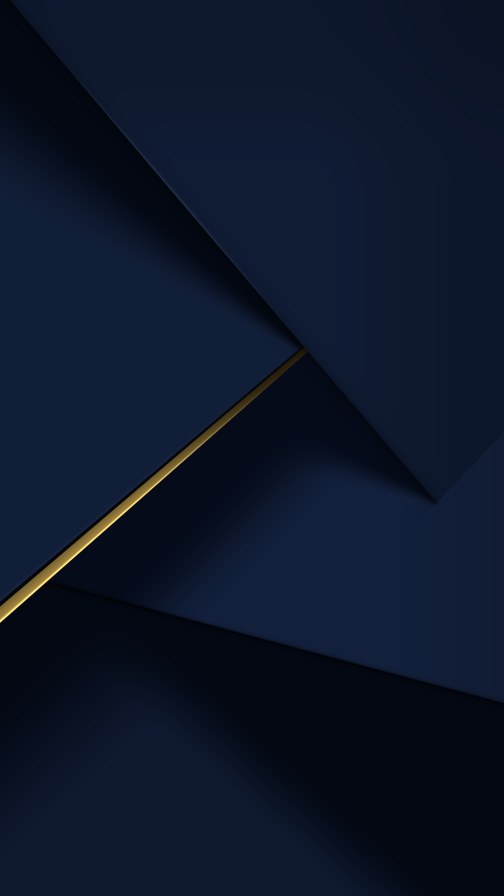
This background is drawn by a Shadertoy shader. Its source:

```glsl
// Signed distance to the line a-b, positive on its left
float side(vec2 p, vec2 a, vec2 b) {
    vec2 d = normalize(b - a);
    return d.x * (p.y - a.y) - d.y * (p.x - a.x);
}

float cover(float d) {
    float pixel = 0.75 / iResolution.x;
    return smoothstep(-pixel, pixel, d);
}

float soft(float d, float width) {
    return smoothstep(-width, width, d);
}

void mainImage(out vec4 fragColor, in vec2 fragCoord) {
    vec2 p = fragCoord / iResolution.x;
    vec3 navy = vec3(0.067, 0.114, 0.212);
    vec3 shade = vec3(0.012, 0.031, 0.075);

    // Bottom panel: a lit wedge between two soft shadows
    float wedgeLeft = side(p, vec2(0.255, 0.481), vec2(0.0, 0.25));
    float wedgeRight = side(p, vec2(0.787, 0.0), vec2(0.255, 0.481));
    float lit = soft(wedgeLeft - 0.03, 0.15) * soft(wedgeRight - 0.01, 0.075);
    vec3 color = mix(shade, navy * 0.9, lit);

    // Middle panel, shaded by the strip and by the top panel
    float middle = side(p, vec2(0.106, 0.620), vec2(1.0, 0.382));
    float stripShadow = side(p, vec2(0.613, 0.880), vec2(0.301, 0.574));
    float cornerShadow = side(p, vec2(0.866, 0.780), vec2(0.613, 0.880));
    float spread = 0.006 + 0.17 * max(0.866 - p.x, 0.0);
    lit = soft(stripShadow - 0.01, 0.085) * soft(cornerShadow, spread);
    lit = max(lit, smoothstep(0.855, 0.875, p.x));
    vec3 middleColor = mix(vec3(0.018, 0.042, 0.098), navy * 1.1, lit);
    middleColor *= 1.0 - 0.12 * smoothstep(0.75, 1.0, p.x);
    color *= 1.0 - 0.5 * exp(-abs(middle) * 160.0);
    color = mix(color, middleColor, cover(middle));
    color *= 1.0 - 0.6 * exp(-abs(middle) * 330.0);

    // Gold strip, bright at the lower left and dim at its tip
    float stripBase = side(p, vec2(0.0, 0.542), vec2(0.606, 1.076));
    float stripTop = side(p, vec2(0.0, 0.574), vec2(0.597, 1.083));
    float across = clamp(stripBase / max(stripBase - stripTop, 0.002), 0.0, 1.0);
    float glow = 1.0 - smoothstep(0.22, 0.6, p.x);
    vec3 gold = mix(vec3(0.16, 0.12, 0.04), vec3(0.62, 0.51, 0.24), glow);
    gold *= 1.1 - 0.35 * across;
    gold += vec3(0.45, 0.42, 0.28) * glow * (1.0 - smoothstep(0.05, 0.28, across));
    color = mix(color, gold, cover(stripBase));
    color = mix(color, vec3(0.02, 0.025, 0.04), cover(stripTop));

    // Left panel with the long shadow of the top panel
    float left = side(p, vec2(0.0, 0.584), vec2(0.597, 1.088));
    float longShadow = side(p, vec2(0.590, 1.088), vec2(0.0, 1.512));
    spread = 0.008 + 0.17 * max(0.59 - p.x, 0.0);
    lit = soft(longShadow, spread);
    vec3 leftColor = mix(shade, navy * 1.02, lit);
    leftColor += vec3(0.05, 0.06, 0.08) * exp(-abs(left) * 400.0) * glow;
    color = mix(color, leftColor, cover(left));

    // Top panel with a faint highlight along its edge
    float slope = side(p, vec2(0.019, 1.778), vec2(0.866, 0.780));
    float corner = side(p, vec2(0.866, 0.780), vec2(1.0, 0.921));
    float top = min(slope, corner);
    color *= 1.0 - 0.45 * exp(-max(-slope, 0.0) * 90.0) * step(0.0, corner);
    vec3 topColor = navy * vec3(0.92, 0.95, 0.97);
    topColor *= 1.0 - 0.18 * smoothstep(0.6, 1.0, p.x);
    topColor *= 1.0 - 0.15 * smoothstep(1.4, 1.778, p.y);
    topColor *= 1.0 - 0.3 * exp(-abs(slope) * 110.0);
    float shine = exp(-pow((p.y - 1.4) / 0.2, 2.0));
    topColor += vec3(0.13, 0.17, 0.22) * shine * exp(-abs(slope) * 350.0);
    color = mix(color, topColor, cover(top));

    fragColor = vec4(color, 1.0);
}
```
